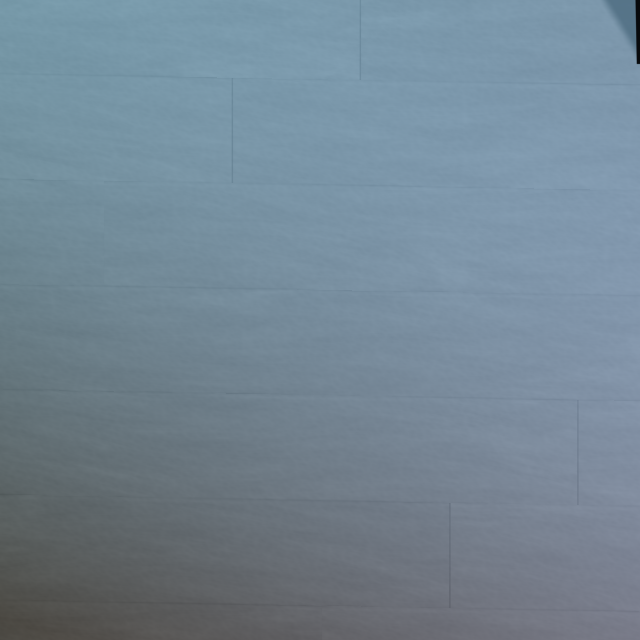
Write a Shadertoy shader that draws this texture.

```glsl
#define ROW_HEIGHT 0.1645
#define TOP_SEAM 0.876
#define PLANK_LENGTH 1.14
#define STAGGER 0.2
#define FIRST_JOINT 0.563
#define TILT 0.018
#define LINE_WIDTH 0.0010
#define GRAIN_SCALE vec2(9.0, 46.0)
#define GRAIN_DEPTH 0.019
#define MOTTLE_DEPTH 0.022
#define SHADE vec3(0.305, 0.295, 0.272)
#define SKYLIGHT vec3(0.492, 0.598, 0.678)

vec2 hash2(vec2 p) {
    vec2 q = vec2(dot(p, vec2(127.1, 311.7)), dot(p, vec2(269.5, 183.3)));
    return fract(sin(q) * 43758.5453);
}

// Distance to the nearest scattered point
float cellular(vec2 p) {
    vec2 cell = floor(p);
    float nearest = 2.0;
    for (int j = -1; j <= 1; j++)
    for (int i = -1; i <= 1; i++) {
        vec2 corner = cell + vec2(i, j);
        nearest = min(nearest, length(corner + hash2(corner) - p));
    }
    return nearest;
}

// Layered warped sines, roughly in the range -1 to 1
float waves(vec2 p) {
    const mat2 turn = mat2(0.8, 0.6, -0.6, 0.8);
    float sum = 0.0, weight = 0.5;
    for (int i = 0; i < 6; i++) {
        p += 0.7 * sin(p.yx * vec2(0.8, 0.6) + float(i) * vec2(1.7, 2.3));
        sum += weight * sin(p.x) * cos(p.y);
        p = turn * p * 1.75 + 3.1;
        weight *= 0.68;
    }
    return sum;
}

// Sloping streaks combined with soft cathedral rings
float woodGrain(vec2 uv, float seed) {
    float bend = 0.009 * sin(8.0 * uv.x + 9.0 * uv.y + 6.0 * seed);
    float slope = 0.05 + 0.07 * seed;
    vec2 p = vec2(uv.x, uv.y + slope * uv.x + bend) * GRAIN_SCALE;
    p += seed * vec2(37.0, 53.0);
    float broad = waves(p * vec2(0.5, 0.42));
    float fine = waves(p * vec2(1.6, 2.2) + 11.0);
    float rings = sin(8.0 * broad + p.y * 0.5);
    return 0.4 * broad + 0.65 * fine + 0.3 * rings * smoothstep(-0.3, 0.6, broad);
}

// Fine pores in two sizes, leaning down to the right
float mottle(vec2 uv) {
    vec2 p = vec2(uv.x, uv.y + 0.3 * uv.x);
    return 0.55 * cellular(p * vec2(62.0, 105.0))
         + 0.45 * cellular(p * vec2(110.0, 150.0) + 7.0) - 0.47;
}

float line(float distanceToLine, float width, float softness) {
    return 1.0 - smoothstep(width - softness, width + softness, abs(distanceToLine));
}

// Daylight falling off towards the lower left, warmer at the lower right
vec3 roomLight(vec2 uv) {
    float reach = clamp((uv.y + 0.42 * uv.x - 0.04) / 1.15, 0.0, 1.0);
    vec3 light = mix(SHADE, SKYLIGHT, 1.0 - (1.0 - reach) * (1.0 - reach));
    light += uv.x * (1.0 - uv.y) * vec3(0.065, 0.02, 0.04);
    light += (1.0 - uv.x) * uv.y * vec3(-0.025, 0.008, -0.008);
    return light;
}

void mainImage(out vec4 fragColor, in vec2 fragCoord) {
    vec2 uv = fragCoord / iResolution.xy;
    float pixel = 0.8 / min(iResolution.x, iResolution.y);

    // Plank layout, rows counted downwards
    float v = (TOP_SEAM - uv.y - TILT * (uv.x - 0.5)) / ROW_HEIGHT;
    float row = floor(v) + 1.0;
    float along = (uv.x - FIRST_JOINT + STAGGER * row) / PLANK_LENGTH;
    float seed = hash2(vec2(row, floor(along))).x;
    float seamDistance = (v - round(v)) * ROW_HEIGHT;
    float jointDistance = (along - round(along)) * PLANK_LENGTH;

    // Grain, pores and tone of each plank
    float grain = woodGrain(uv, seed);
    vec3 color = roomLight(uv);
    color += GRAIN_DEPTH * grain * vec3(0.95, 1.0, 1.0);
    color += MOTTLE_DEPTH * mottle(uv) + 0.006 * (seed - 0.5);

    // Worn seams, soft and broken, with a pale bevel beside them
    float wear = 0.5 + 0.5 * sin(9.0 * uv.x + 2.3 * round(v) + 3.0 * grain);
    float seam = line(seamDistance, LINE_WIDTH, pixel + 0.001);
    float bevel = line(seamDistance - 0.005, 0.002, 0.003);
    color -= seam * mix(0.004, 0.032, wear);
    color += bevel * 0.012 * (1.0 - wear);

    // End joints, faded in alternate pairs of rows
    float jointWear = 0.5 + 0.65 * cos((row - 0.5) * 1.5708);
    float joint = line(jointDistance, LINE_WIDTH, pixel);
    color -= joint * jointWear * (0.06 + 0.03 * grain);

    // Cast shadow and dark edge in the upper right corner
    float slope = uv.x - 0.94 - 0.62 * (1.0 - uv.y);
    color = mix(color, vec3(0.30, 0.42, 0.50), 0.8 * smoothstep(-0.006, 0.014, slope));
    float edge = smoothstep(-pixel, pixel, uv.x - 0.993 - 0.02 * (1.0 - uv.y));
    edge *= smoothstep(-pixel, pixel, uv.y - 0.9);
    color = mix(color, vec3(0.03, 0.04, 0.05), edge);

    fragColor = vec4(clamp(color, 0.0, 1.0), 1.0);
}
```
